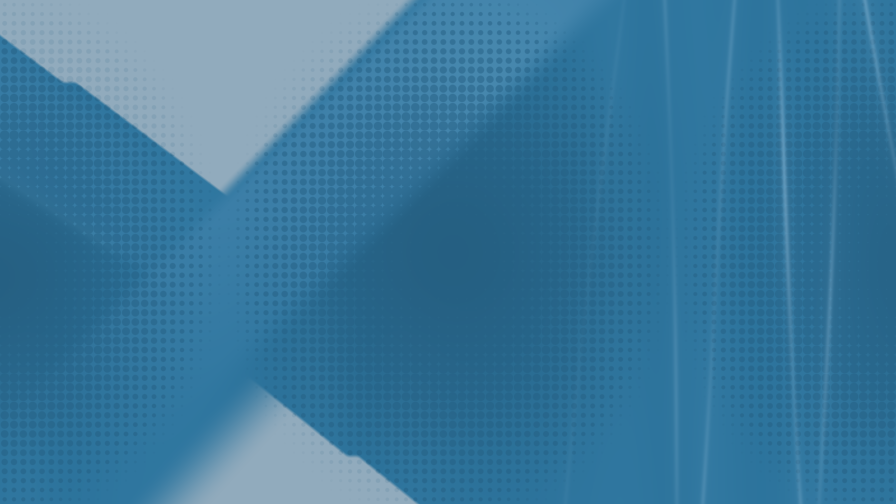
A Shadertoy shader for this background:

```glsl
const vec3 BLUE = vec3(0.18, 0.46, 0.62);
const vec3 LIGHT_BLUE = vec3(0.24, 0.50, 0.66);
const vec3 DEEP_BLUE = vec3(0.14, 0.35, 0.47);
const vec3 PALE_GREY = vec3(0.57, 0.67, 0.74);

// 1 on the positive side of an edge, with a ramp of the given half width
float side(float d, float blur) {
    return smoothstep(-blur, blur, d);
}

float glow(vec2 p, vec2 center, vec2 radius) {
    vec2 q = (p - center) / radius;
    return exp(-dot(q, q));
}

// Halftone dots that swell toward centers repeated along x
float halftone(vec2 p, float pixel) {
    const float rows = 54.0;
    vec2 cell = (floor(p * rows) + 0.5) / rows;
    float x = abs(mod(cell.x + 0.444, 0.889) - 0.444);
    float falloff = max(0.0, 1.0 - length(vec2(x / 0.46, (cell.y - 0.49) / 0.56)));
    float radius = 0.74 * pow(falloff, 0.6);
    float blur = 0.8 * pixel * rows;
    float dotMask = 1.0 - side(length(fract(p * rows) - 0.5) - radius, blur);
    return dotMask * smoothstep(0.0, 0.15, falloff);
}

// Thin bright threads: x at the bottom, lean to the top, strength
float threads(vec2 p) {
    vec3 lines[6] = vec3[6](
        vec3(1.343, -0.024, 0.20), vec3(1.389, 0.074, 0.22),
        vec3(1.593, -0.054, 0.42), vec3(1.627, 0.037, 0.28),
        vec3(1.900, -0.178, 0.38), vec3(1.125, 0.110, 0.07));
    float sum = 0.0;
    for (int i = 0; i < 6; i++) {
        vec3 l = lines[i];
        float bend = 0.006 * sin(3.1416 * p.y + float(i) * 2.0);
        float d = abs(p.x - l.x - l.y * p.y - bend);
        float fade = 0.7 + 0.3 * sin(p.y * 7.0 + float(i) * 1.7);
        sum += l.z * fade * (exp(-d * d * 40000.0) + 0.3 * exp(-d * 60.0));
    }
    return sum;
}

void mainImage(out vec4 fragColor, in vec2 fragCoord) {
    vec2 p = fragCoord / iResolution.y;
    float pixel = 1.0 / iResolution.y;

    // Cloth base with slow vertical folds
    vec3 color = BLUE + 0.006 * sin(p.x * 23.0 + 1.5 * sin(p.x * 9.0 + p.y));

    // Shadows, the middle one cut by the diagonal band
    float rightOfBand = side(p.x - 0.195 - p.y, 0.05);
    float shade = 0.75 * rightOfBand * glow(p, vec2(0.89, 0.50), vec2(0.27, 0.30));
    float foldLine = 0.65 - 0.65 * p.x - p.y;
    shade += 0.7 * side(foldLine, 0.035) * glow(p, vec2(0.0, 0.45), vec2(0.19, 0.22));
    shade += 0.5 * glow(p, vec2(1.80, 0.48), vec2(0.14, 0.30));
    color = mix(color, DEEP_BLUE, shade);

    // Lit diagonal band and the folded strip on the left
    float band = (1.0 - rightOfBand) * side(p.x + 0.16 - p.y, 0.03);
    color = mix(color, LIGHT_BLUE, band * smoothstep(0.05, 0.75, p.y));
    color += vec3(0.035, 0.03, 0.02) * band * glow(p, vec2(0.98, 0.87), vec2(0.25));
    float strip = side(-foldLine, 0.02) * side(0.80 + 0.75 * (0.17 - p.x) - p.y, 0.05);
    color = mix(color, LIGHT_BLUE, 0.5 * strip * (1.0 - smoothstep(0.2, 0.45, p.x)));
    float crease = exp(-abs(foldLine) * 55.0) * (1.0 - smoothstep(0.18, 0.26, p.x));
    color += 0.04 * crease * vec3(1.0, 0.9, 0.7);

    // Pale wedges above and below, each with a small notch
    float upperEdge = 0.93 - 0.75 * p.x + 0.019 * smoothstep(0.12, 0.155, p.x);
    float upper = side(p.y - upperEdge, 0.004) * side(p.y - 0.165 - 1.02 * p.x, 0.022);
    float lowerEdge = 0.248 - 0.80 * (p.x - 0.498) + 0.017 * smoothstep(0.685, 0.715, p.x);
    float lower = side(lowerEdge - p.y, 0.005);
    lower *= smoothstep(-0.03, 0.17, 0.248 + 1.1 * (p.x - 0.498) - p.y);
    float wedge = max(upper, lower);
    color = mix(color, PALE_GREY, wedge);

    // Dots and threads
    color = mix(color, vec3(0.14, 0.37, 0.51), halftone(p, pixel) * (0.5 - 0.38 * wedge));
    color = mix(color, vec3(0.52, 0.70, 0.82), threads(p));

    fragColor = vec4(color, 1.0);
}
```
